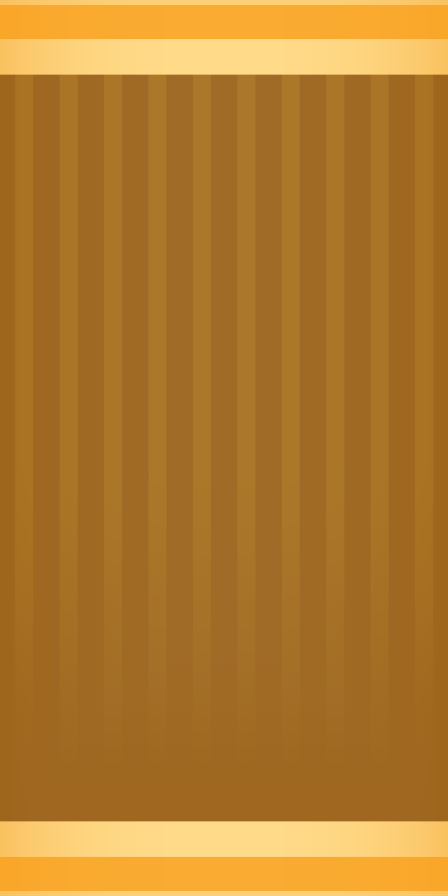
A Shadertoy shader for this background:

```glsl
#define STRIPE_PERIOD 0.0992
#define STRIPE_WIDTH 0.0402
#define STRIPE_START 0.0338
#define BAND_INNER 0.0833
#define BAND_MIDDLE 0.0436
#define BAND_OUTER 0.0056
#define WOOD vec3(0.627, 0.418, 0.149)
#define WOOD_EDGE vec3(0.618, 0.392, 0.106)
#define STRIPE_TINT vec3(0.043, 0.049, 0.014)
#define ORANGE vec3(0.975, 0.673, 0.194)
#define CREAM vec3(1.0, 0.855, 0.535)
#define CREAM_EDGE vec3(0.98, 0.755, 0.37)

// Antialiased step over one screen pixel
float edge(float limit, float value, float pixel) {
    return clamp((value - limit) / pixel + 0.5, 0.0, 1.0);
}

// Vertical stripes, repeated across the width
float stripes(float x, float pixel) {
    float local = mod(x - STRIPE_START + 0.5 * (STRIPE_PERIOD - STRIPE_WIDTH), STRIPE_PERIOD);
    float fromCentre = abs(local - 0.5 * STRIPE_PERIOD);
    return 1.0 - edge(0.5 * STRIPE_WIDTH, fromCentre, pixel);
}

// Wood panel: stripes fade downward, sides and foot grow warmer
vec3 panel(vec2 uv, float side, float pixel) {
    float foot = 1.0 - smoothstep(0.08, 0.28, uv.y);
    vec3 color = mix(WOOD, WOOD_EDGE, max(0.9 * side, 0.55 * foot));
    float fade = smoothstep(0.09, 0.5, uv.y);
    return color + STRIPE_TINT * fade * stripes(uv.x, pixel);
}

void mainImage(out vec4 fragColor, in vec2 fragCoord) {
    vec2 uv = fragCoord / iResolution.xy;
    vec2 pixel = 1.0 / iResolution.xy;
    float side = pow(abs(2.0 * uv.x - 1.0), 3.0);
    float border = min(uv.y, 1.0 - uv.y);

    // Mirrored bands, layered from the panel outward
    vec3 cream = mix(CREAM, CREAM_EDGE, side);
    vec3 orange = ORANGE - vec3(0.0, 0.022, 0.035) * side;
    vec3 rim = mix(CREAM, CREAM_EDGE, 0.4 + 0.6 * side);

    vec3 color = mix(rim, orange, edge(BAND_OUTER, border, pixel.y));
    color = mix(color, cream, edge(BAND_MIDDLE, border, pixel.y));
    color = mix(color, panel(uv, side, pixel.x), edge(BAND_INNER, border, pixel.y));
    fragColor = vec4(color, 1.0);
}
```
